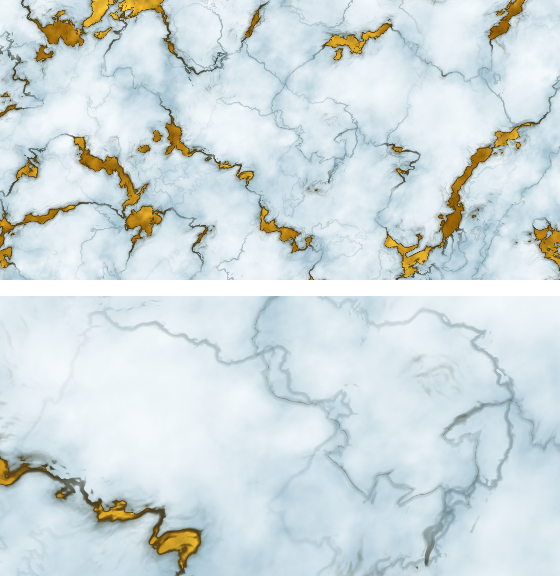
Top: the whole. Bottom: its middle third, enlarged.
Write a Shadertoy shader that draws this texture.

```glsl
vec2 hashGradient(vec2 cell) {
    cell = vec2(dot(cell, vec2(127.1, 311.7)), dot(cell, vec2(269.5, 183.3)));
    return 2.0 * fract(sin(cell) * 43758.5453) - 1.0;
}

float noise(vec2 p) {
    vec2 i = floor(p), f = fract(p);
    vec2 u = f * f * f * (f * (f * 6.0 - 15.0) + 10.0);
    vec2 e = vec2(1.0, 0.0);
    float low = mix(dot(hashGradient(i), f), dot(hashGradient(i + e), f - e), u.x);
    float high = mix(dot(hashGradient(i + e.yx), f - e.yx), dot(hashGradient(i + 1.0), f - 1.0), u.x);
    return mix(low, high, u.y);
}

float fbm(vec2 p) {
    float sum = 0.0, amplitude = 0.5;
    for (int i = 0; i < 5; i++) {
        sum += amplitude * noise(p);
        p = mat2(1.6, 1.2, -1.2, 1.6) * p + 3.7;
        amplitude *= 0.5;
    }
    return sum;
}

// Veins run along the zero contours of this warped field
float veinField(vec2 p) {
    p += 0.2 * vec2(fbm(p * 4.0), fbm(p * 4.0 + 19.3));
    return noise(p * 3.2) + 0.45 * fbm(p * 11.0 + 4.1);
}

// Field value and its slope, for even line widths
vec2 vein(vec2 p) {
    vec2 e = vec2(0.004, 0.0);
    float f = veinField(p);
    vec2 slope = vec2(veinField(p + e) - f, veinField(p + e.yx) - f) / e.x;
    return vec2(f, max(length(slope), 1.8));
}

void mainImage(out vec4 fragColor, in vec2 fragCoord) {
    vec2 p = fragCoord / iResolution.y;

    // Stretch the pattern along the rising diagonal
    vec2 diagonal = vec2(0.77, 0.64);
    vec2 q = p - 0.14 * diagonal * dot(p, diagonal) + 3.4;

    vec2 mainVein = vein(q);
    vec2 fineVein = vein(q * 1.2 + 5.3);
    float nearness = abs(mainVein.x);
    float mainDistance = nearness / mainVein.y;
    float fineDistance = abs(fineVein.x) / fineVein.y / 1.2;
    float cloud = fbm(q * 4.0 + 11.0);
    float grain = fbm(q * 17.0 + 2.0);
    float richness = noise(q * 4.2 + 7.6) + 0.25 * cloud + 0.2 * grain;

    // White stone, mottled and bluer beside the veins
    float besideVein = exp(-6.5 * nearness);
    float besideFine = exp(-9.0 * abs(fineVein.x));
    float tone = 0.04 + besideVein * (0.75 + 1.0 * cloud + 1.5 * grain)
        + 0.2 * besideFine * (1.0 + 3.0 * grain) + 0.6 * cloud;
    vec3 color = mix(vec3(0.95, 0.972, 0.985), vec3(0.68, 0.79, 0.84), clamp(tone, 0.0, 1.05));

    // Hairline veins that fade out away from the gold
    float fineLine = 1.0 - smoothstep(0.0, 0.0045, fineDistance);
    float fineStrength = 0.06 + 0.45 * smoothstep(-0.1, 0.3, noise(q * 3.0 + 40.0));
    color = mix(color, vec3(0.38, 0.48, 0.51), fineLine * fineStrength);
    float nearGold = smoothstep(-0.16, 0.04, richness);
    float mainLine = 1.0 - smoothstep(0.001, 0.005, mainDistance);
    vec3 lineColor = mix(vec3(0.38, 0.47, 0.49), vec3(0.2, 0.16, 0.06), nearGold);
    color = mix(color, lineColor, mainLine * (0.2 + 0.7 * nearGold));

    // Ragged gold filling with a soft shadow outside and a dark rim inside
    float width = 0.07 * smoothstep(-0.02, 0.15, richness) * (1.0 + 2.5 * fbm(q * 24.0 + 8.0));
    float inset = (width - 0.004 - nearness) / mainVein.y;
    float shadow = exp(-150.0 * max(-inset, 0.0)) * smoothstep(-0.04, 0.06, richness);
    color = mix(color, vec3(0.32, 0.33, 0.25), 0.6 * shadow);

    float shine = smoothstep(-0.35, 0.45, noise(q * 5.0 + 31.0) + 0.7 * grain);
    vec3 gold = mix(vec3(0.58, 0.38, 0.03), vec3(0.9, 0.71, 0.2), shine);
    gold *= 1.0 + 0.6 * fbm(q * 30.0);
    gold = mix(vec3(0.3, 0.21, 0.05), gold, smoothstep(0.0, 0.006, inset));
    color = mix(color, gold, smoothstep(-0.0015, 0.0015, inset));

    fragColor = vec4(clamp(color, 0.0, 1.0), 1.0);
}
```
